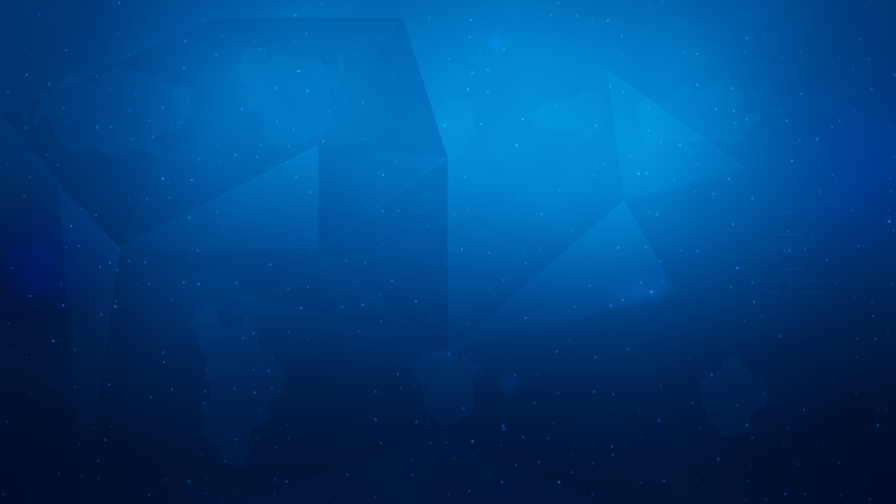
Reproduce this background procedurally as a WebGL 1 fragment shader.

```glsl
precision highp float;
// Deep blue backdrop: a cyan glow fading into a dark floor, overlaid with
// faceted glass panels, faint land masses, ruled marks, haze and star dust.
// One scalar light field is built in layers, then tinted by a blue curve.
uniform vec2 u_resolution;

const float ASPECT = 16.0 / 9.0;

float hash(vec2 p) {
  return fract(sin(dot(p, vec2(127.1, 311.7))) * 43758.5453);
}

float noise(vec2 p) {
  vec2 i = floor(p), f = fract(p);
  f = f * f * (3.0 - 2.0 * f);
  return mix(mix(hash(i), hash(i + vec2(1.0, 0.0)), f.x),
             mix(hash(i + vec2(0.0, 1.0)), hash(i + 1.0), f.x), f.y);
}

float fbm(vec2 p) {
  float sum = 0.0, weight = 0.5;
  for (int i = 0; i < 4; i++) {
    sum += weight * noise(p);
    p = p * 2.03 + 17.0;
    weight *= 0.5;
  }
  return sum;
}

float glow(vec2 p, vec2 centre, vec2 radius) {
  vec2 q = (p - centre) / radius;
  return exp(-dot(q, q));
}

float cross2(vec2 a, vec2 b) { return a.x * b.y - a.y * b.x; }

float edgeSide(vec2 p, vec2 a, vec2 b) {
  return cross2(normalize(b - a), p - a);
}

// Antialiased triangle, strongest at corner a
float facet(vec2 p, vec2 a, vec2 b, vec2 c, float px) {
  float turn = sign(cross2(b - a, c - a));
  float d = min(edgeSide(p, a, b), min(edgeSide(p, b, c), edgeSide(p, c, a)) * 1.0 * turn * turn);
  d = turn * edgeSide(p, a, b);
  d = min(d, turn * edgeSide(p, b, c));
  d = min(d, turn * edgeSide(p, c, a));
  return smoothstep(-px, px, d) * mix(1.0, 0.45, smoothstep(0.0, 0.5, length(p - a)));
}

float seam(vec2 p, vec2 a, vec2 b, float px) {
  vec2 ab = b - a;
  float d = length(p - a - ab * clamp(dot(p - a, ab) / dot(ab, ab), 0.0, 1.0));
  return 1.0 - smoothstep(0.0, 0.0012 + px, d);
}

// Ragged land mass with a brighter coast; taper narrows its lower end
float land(vec2 p, vec2 centre, vec2 radius, float taper, float coast) {
  vec2 q = (p - centre) / radius;
  q.x /= max(0.2, 1.0 + taper * q.y);
  float d = length(q) - 1.0 + coast;
  return 1.0 - smoothstep(-0.04, 0.04, d) + 0.6 * exp(-abs(d) * 22.0);
}

float stars(vec2 p, float cell, float density, float px) {
  vec2 id = floor(p / cell);
  vec2 spot = (id + 0.2 + 0.6 * vec2(hash(id), hash(id + 9.3))) * cell;
  float radius = 0.0008 + 0.0012 * hash(id + 4.1);
  float dotMask = 1.0 - smoothstep(radius, radius + px, length(p - spot));
  return dotMask * step(1.0 - density, hash(id + 2.7)) * hash(id + 6.5);
}

// Broken horizontal and vertical rules
float rules(vec2 p, float px) {
  vec2 g = p * vec2(22.0, 44.0);
  vec2 id = floor(g);
  vec2 d = abs(fract(g) - 0.5) / vec2(22.0, 44.0);
  vec2 line = 1.0 - smoothstep(vec2(0.0), vec2(0.001 + px), d);
  return max(line.y * step(0.55, hash(id)), line.x * step(0.7, hash(id + 5.0)));
}

vec3 blueTint(float g) {
  return vec3(0.015 * g, g, 0.06 + 2.1 * g - 1.27 * g * g);
}

void main() {
  vec2 p = gl_FragCoord.xy / u_resolution * vec2(ASPECT, 1.0);
  float px = 1.0 / u_resolution.y;

  // Broad light: floor to ceiling ramp, main glow, side glow, vignette
  float light = 0.08 + 0.22 * smoothstep(0.05, 0.72, p.y);
  light += 0.27 * glow(p, vec2(1.09, 0.75), vec2(0.52, 0.31));
  light += 0.12 * glow(p, vec2(0.56, 0.80), vec2(0.25, 0.20));
  light *= 1.0 - 0.34 * smoothstep(0.45, 1.0, abs(p.x / ASPECT * 2.0 - 1.0));
  light *= 1.0 - 0.5 * glow(p, vec2(0.03, 0.45), vec2(0.16, 0.14));
  light *= 0.93 + 0.15 * fbm(p * 5.0);

  // Glass panels sharing a few corners
  vec2 west = vec2(0.0, 0.77), knot = vec2(0.238, 0.508), hub = vec2(0.63, 0.507);
  vec2 peak = vec2(0.63, 0.71), crest = vec2(0.889, 0.688), foot = vec2(0.889, 0.297);
  vec2 apex = vec2(1.238, 0.602), roof = vec2(0.80, 0.965), eave = vec2(0.43, 0.965);
  vec2 east = vec2(1.48, 0.664), ridge = vec2(1.204, 0.861), side = vec2(0.116, 0.63);
  vec2 base = vec2(0.162, 0.0), slope = vec2(1.34, 0.42);
  float shade = -0.16 * facet(p, crest, roof, peak, px);
  shade -= 0.12 * facet(p, peak, roof, eave, px) + 0.10 * facet(p, peak, eave, knot, px);
  shade -= 0.10 * facet(p, knot, eave, west, px) + 0.14 * facet(p, peak, hub, crest, px);
  shade -= 0.15 * facet(p, crest, hub, foot, px) + 0.06 * facet(p, hub, knot, foot, px);
  shade += 0.10 * facet(p, apex, foot, slope, px) + 0.07 * facet(p, ridge, east, apex, px);
  shade += 0.16 * facet(p, knot, side, base, px);
  shade += 0.10 * facet(p, vec2(0.88, 0.14), vec2(0.46, 0.0), vec2(1.2, 0.0), px);
  float lines = seam(p, west, knot, px) + seam(p, knot, peak, px) + seam(p, peak, hub, px);
  lines += seam(p, knot, hub, px) + seam(p, hub, crest, px) + seam(p, crest, foot, px);
  lines += seam(p, hub, foot, px) + seam(p, foot, apex, px) + seam(p, roof, crest, px);
  lines += seam(p, ridge, east, px) + seam(p, knot, base, px) + seam(p, apex, slope, px);
  light *= 1.0 + shade + 0.05 * lines;

  // Faint continents
  float coast = 1.3 * (fbm(p * 22.0) - 0.47);
  float map = land(p, vec2(0.23, 0.77), vec2(0.14, 0.08), 0.0, coast);
  map += land(p, vec2(0.58, 0.80), vec2(0.08, 0.09), 0.4, coast);
  map += land(p, vec2(0.47, 0.23), vec2(0.075, 0.15), 0.5, coast);
  map += land(p, vec2(0.89, 0.23), vec2(0.05, 0.07), 0.3, coast);
  map += land(p, vec2(0.90, 0.75), vec2(0.04, 0.05), 0.0, coast);
  map += land(p, vec2(1.14, 0.77), vec2(0.06, 0.05), 0.0, coast);
  map += land(p, vec2(1.39, 0.77), vec2(0.10, 0.07), 0.0, coast);
  map += land(p, vec2(1.46, 0.21), vec2(0.065, 0.065), 0.0, coast);
  light += 0.018 * map;

  // Ruled marks and dust
  light += 0.035 * rules(p, px) * glow(p, vec2(1.58, 0.47), vec2(0.07, 0.2));
  light += 0.16 * stars(p, 0.035, 0.35, px) + 0.25 * stars(p + 3.7, 0.09, 0.3, px);

  // Saturated blue haze at the sides and small bright wisps
  vec3 color = blueTint(light);
  float haze = glow(p, vec2(0.07, 0.48), vec2(0.10, 0.08)) * fbm(p * 14.0);
  color += vec3(0.0, 0.05, 0.32) * haze;
  color += vec3(0.0, 0.01, 0.09) * glow(p, vec2(1.72, 0.66), vec2(0.12, 0.15));
  float wisps = glow(p, vec2(1.27, 0.42), vec2(0.05, 0.025));
  wisps += glow(p, vec2(1.01, 0.24), vec2(0.02)) + glow(p, vec2(0.985, 0.915), vec2(0.02));
  color += vec3(0.0, 0.08, 0.16) * wisps * fbm(p * 30.0);
  gl_FragColor = vec4(clamp(color, 0.0, 1.0), 1.0);
}
```
